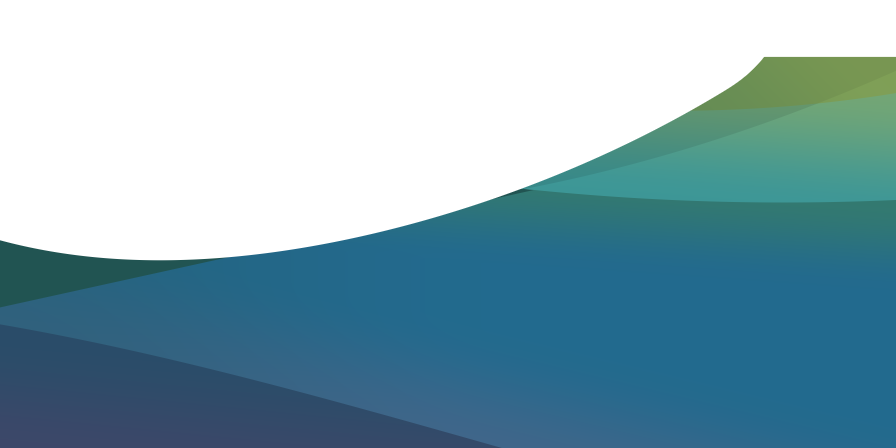
A Shadertoy shader for this background:

```glsl
// Sweeping blue, teal and olive wave layers beneath a curved white sky.

const vec3 WHITE = vec3(1.0);
const vec3 BLUE = vec3(0.135, 0.415, 0.555);
const vec3 DULL_BLUE = vec3(0.14, 0.39, 0.50);
const vec3 HAZE = vec3(0.25, 0.40, 0.54);
const vec3 DULL_HAZE = vec3(0.19, 0.38, 0.49);
const vec3 SEA_GREEN = vec3(0.20, 0.475, 0.44);
const vec3 SHADOW = vec3(0.13, 0.33, 0.32);
const vec3 NAVY = vec3(0.165, 0.30, 0.41);
const vec3 PLUM = vec3(0.235, 0.28, 0.41);
const vec3 TEAL = vec3(0.24, 0.59, 0.59);
const vec3 LIME = vec3(0.45, 0.65, 0.46);
const vec3 MOSS = vec3(0.40, 0.55, 0.33);
const vec3 OLIVE = vec3(0.47, 0.59, 0.32);

// Antialiased coverage of the side where the field is positive.
float fill(float field) {
    float width = length(vec2(dFdx(field), dFdy(field)));
    return clamp(0.5 + field / max(width, 1e-5), 0.0, 1.0);
}

// Curve through a start point whose slope grows with distance.
float bend(float x, vec2 start, float slope, float growth) {
    float t = x - start.x;
    return start.y + t * (slope + growth * t);
}

// Lower rim of the white sky: a shallow bowl, steeper at its right end.
float skyRim(float x) {
    float d = x - 0.357;
    float lift = max(d - 1.25, 0.0);
    return 0.419 + d * d * (0.305 - 0.111 * d + 0.046 * d * d)
         + 20.0 * lift * lift * lift;
}

// Deep water, hazy towards the bottom and green towards the upper right.
vec3 waterColor(vec2 p) {
    float rightward = smoothstep(0.0, 1.1, p.x);
    float haze = 1.0 - smoothstep(0.25, 0.53, p.y + 0.24 * p.x);
    float green = smoothstep(0.41, 0.61, p.y + 0.07 * (p.x - 1.1));
    vec3 water = mix(DULL_BLUE, BLUE, rightward);
    water = mix(water, mix(DULL_HAZE, HAZE, rightward), haze);
    return mix(water, SEA_GREEN, green);
}

// Bright wave, shaded above its diagonal crease.
vec3 waveColor(vec2 p, float belowCrease) {
    float warmth = smoothstep(0.54, 0.82, p.y + 0.08 * (p.x - 1.7));
    return mix(TEAL, LIME, warmth) * mix(0.91, 1.0, belowCrease);
}

// Olive cap, slightly lighter below the crease.
vec3 capColor(vec2 p, float belowCrease) {
    float light = smoothstep(1.5, 2.0, p.x + p.y - 0.8);
    return mix(MOSS, OLIVE, light) * mix(1.0, 1.06, belowCrease);
}

void mainImage(out vec4 fragColor, in vec2 fragCoord) {
    // Canvas space: two units wide and one unit high.
    vec2 p = fragCoord / iResolution.xy * vec2(2.0, 1.0);

    // Layer boundaries
    float waveBase = bend(p.x, vec2(1.75, 0.548), 0.0, 0.09);
    float crease = bend(p.x, vec2(1.159, 0.576), 0.19, 0.15);
    float capBase = bend(p.x, vec2(1.542, 0.753), 0.01, 0.165);
    float shadowBase = bend(p.x, vec2(1.083, 0.552), 0.22, 0.0);
    float t = p.x;
    float navyTop = 0.276 - t * (0.172 + 0.1 * t - 0.03 * t * t);

    // Water, with a thin shadow at the tip of the wave
    vec3 color = waterColor(p);
    color = mix(color, SHADOW, fill(p.y - shadowBase) * fill(waveBase - p.y));

    // Navy swell in the lower left
    float plum = 1.0 - smoothstep(0.0, 0.25, p.y + 0.1 * p.x);
    color = mix(color, mix(NAVY, PLUM, plum), fill(navyTop - p.y));

    // Bright wave and olive cap on the right
    float belowCrease = fill(crease - p.y);
    float onRight = step(1.1, p.x);
    color = mix(color, waveColor(p, belowCrease), fill(p.y - waveBase) * onRight);
    color = mix(color, capColor(p, belowCrease), fill(p.y - capBase) * step(1.45, p.x));

    // White sky and the flat upper edge
    float land = fill(skyRim(p.x) - p.y) * fill(0.873 - p.y);
    fragColor = vec4(mix(WHITE, color, land), 1.0);
}
```
